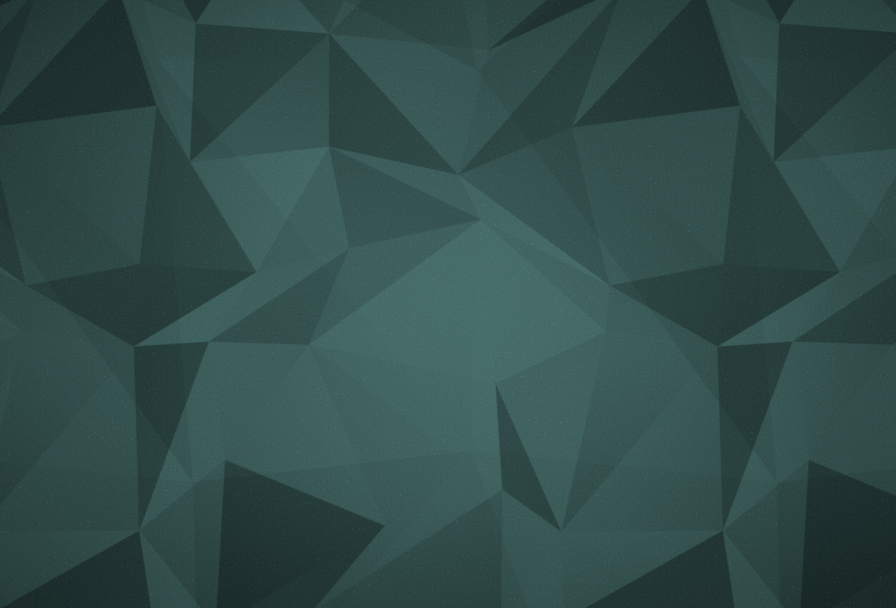
Reproduce this background procedurally as a Shadertoy shader.

```glsl
// Dark teal low-poly facets under a soft central glow, with fine speckled grain.

const float REPEAT_WIDTH = 0.96;   // horizontal period, in canvas heights
const float EDGE_SOFTNESS = 0.0017;

vec2 hash2(vec2 cell, float seed) {
    vec3 q = fract(vec3(cell.xyx + seed * 7.31) * vec3(0.1031, 0.1030, 0.0973));
    q += dot(q, q.yzx + 33.33);
    return fract((q.xx + q.yz) * q.zy);
}

float gradientDot(vec2 cell, vec2 offset) {
    float angle = 6.2832 * hash2(cell, 3.0).x;
    return dot(vec2(cos(angle), sin(angle)), offset);
}

float gradientNoise(vec2 p) {
    vec2 i = floor(p), f = p - i;
    vec2 u = f * f * f * (f * (f * 6.0 - 15.0) + 10.0);
    vec2 e = vec2(1.0, 0.0);
    float low = mix(gradientDot(i, f), gradientDot(i + e, f - e), u.x);
    float high = mix(gradientDot(i + e.yx, f - e.yx), gradientDot(i + 1.0, f - 1.0), u.x);
    return mix(low, high, u.y);
}

float cross2(vec2 a, vec2 b) {
    return a.x * b.y - a.y * b.x;
}

float edgeDistance(vec2 p, vec2 a, vec2 b) {
    return cross2(b - a, p - a) / max(length(b - a), 0.001);
}

// Smooth coverage of a triangle with either winding
float triangleMask(vec2 p, vec2 a, vec2 b, vec2 c, float softness) {
    float winding = cross2(b - a, c - a) < 0.0 ? -1.0 : 1.0;
    float d = min(winding * edgeDistance(p, a, b),
              min(winding * edgeDistance(p, b, c), winding * edgeDistance(p, c, a)));
    return smoothstep(-softness, softness, d);
}

// Lattice corner moved at random; columns wrap around
vec2 meshVertex(vec2 id, float columns, float seed) {
    vec2 wrapped = vec2(mod(id.x, columns), id.y);
    return id + (hash2(wrapped, seed) - 0.5) * 0.76;
}

// Brightness of one facet: a share are dark, all carry a faint slope
float facetShade(vec2 p, vec2 center, float away, vec2 rnd, float darkShare) {
    float shade = rnd.x < darkShare ? mix(0.64, 0.74, rnd.y) : mix(0.83, 1.0, rnd.y);
    float angle = 6.2832 * fract(rnd.x * 17.0 + rnd.y);
    shade += 0.05 * dot(p - center, vec2(cos(angle), sin(angle)));
    return mix(1.0, shade, mix(0.25, 1.0, smoothstep(0.0, 0.38, away)));
}

// Irregular triangle mesh, blended by facet coverage
float facetLayer(vec2 p, vec2 middle, float columns, float darkShare, float seed) {
    float size = REPEAT_WIDTH / columns;
    p /= size;
    middle /= size;
    vec2 base = floor(p);
    float total = 0.0, weight = 0.0;
    for (int y = -1; y <= 1; y++)
    for (int x = -1; x <= 1; x++) {
        vec2 id = base + vec2(x, y);
        vec2 wrapped = vec2(mod(id.x, columns), id.y);
        vec2 a = meshVertex(id, columns, seed);
        vec2 b = meshVertex(id + vec2(1.0, 0.0), columns, seed);
        vec2 c = meshVertex(id + 1.0, columns, seed);
        vec2 d = meshVertex(id + vec2(0.0, 1.0), columns, seed);
        bool rising = hash2(wrapped, seed + 5.0).x > 0.5;
        for (int k = 0; k < 2; k++) {
            vec2 t0 = (k == 0 || rising) ? a : b;
            vec2 t1 = k == 0 ? b : c;
            vec2 t2 = (k == 0 && rising) ? c : d;
            float mask = triangleMask(p, t0, t1, t2, EDGE_SOFTNESS / size);
            vec2 rnd = hash2(wrapped, seed + 11.0 + float(k) * 4.0);
            vec2 center = (t0 + t1 + t2) / 3.0;
            float away = distance(center, middle) * size;
            total += mask * facetShade(p, center, away, rnd, darkShare);
            weight += mask;
        }
    }
    return total / max(weight, 0.0001);
}

vec3 tealRamp(float value) {
    return vec3(0.68, 1.0, 0.97) * value - vec3(0.012, 0.0, 0.0);
}

void mainImage(out vec4 fragColor, in vec2 fragCoord) {
    vec2 uv = fragCoord / iResolution.xy;
    vec2 p = fragCoord / iResolution.y;
    vec2 middle = 0.5 * iResolution.xy / iResolution.y;

    // Small contrasting facets over broad faint ones
    float shade = facetLayer(p, middle, 5.0, 0.28, 2.0);
    float broad = facetLayer(p + 0.13, middle + 0.13, 2.0, 0.0, 9.0);
    shade *= mix(1.0, broad, 0.6);

    // Central glow fading to the corners
    vec2 fromCenter = uv - 0.5;
    float value = 0.44 * shade * exp(-1.1 * dot(fromCenter, fromCenter));

    // Paper grain with scattered bright specks
    float grain = gradientNoise(p * 293.0);
    float speck = smoothstep(0.34, 0.6, gradientNoise(p * 251.0 + 40.0));
    value += 0.024 * grain + 0.05 * speck;

    fragColor = vec4(tealRamp(value), 1.0);
}
```
